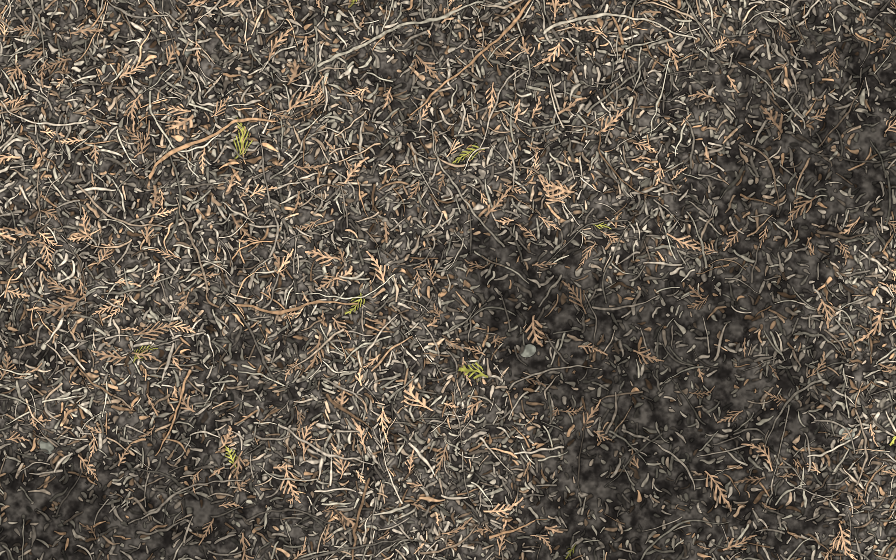
Give the GLSL for this texture, as a Shadertoy shader.

```glsl
const vec3 DARK_SOIL = vec3(0.175, 0.16, 0.15);
const vec3 DRY_SOIL = vec3(0.42, 0.395, 0.365);
const vec3 SHADE = vec3(0.21, 0.195, 0.178);
const vec3 PALE = vec3(0.86, 0.80, 0.715);
const vec3 RUST_TINT = vec3(1.08, 0.93, 0.79);
const vec3 COOL_TINT = vec3(0.97, 1.0, 0.99);
const vec3 SPRIG = vec3(0.77, 0.63, 0.50);
const vec3 FRESH = vec3(0.62, 0.61, 0.30);
const vec3 STONE = vec3(0.56, 0.56, 0.51);
const float PATCH_SCALE = 2.4;
const float BARE_COVER = 0.36;
const float BARE_LIGHT = 0.80;
const float LITTER_LIGHT = 1.16;
const float SHADOW_REACH = 0.0035;
const float SHADOW_DEPTH = 0.35;
const float GRAIN = 0.40;

vec4 hash4(vec2 cell, float seed) {
    vec4 h = fract(vec4(cell.xyx, seed) * vec4(0.1031, 0.1030, 0.0973, 0.1099));
    h += dot(h, h.wzxy + 33.33);
    return fract((h.xxyz + h.yzzw) * h.zywx);
}

float noise(vec2 p) {
    vec2 i = floor(p), f = fract(p);
    f = f * f * (3.0 - 2.0 * f);
    float low = mix(hash4(i, 3.0).x, hash4(i + vec2(1, 0), 3.0).x, f.x);
    float high = mix(hash4(i + vec2(0, 1), 3.0).x, hash4(i + vec2(1, 1), 3.0).x, f.x);
    return mix(low, high, f.y);
}

float fbm(vec2 p) {
    float sum = 0.0, gain = 0.533;
    for (int k = 0; k < 4; k++) {
        sum += gain * noise(p);
        p = mat2(1.6, 1.2, -1.2, 1.6) * p + 7.3;
        gain *= 0.5;
    }
    return sum;
}

vec2 wobble(vec2 p) {
    return vec2(noise(p), noise(p + 40.0)) - 0.5;
}

mat2 turn(float angle) {
    float c = cos(angle), s = sin(angle);
    return mat2(c, -s, s, c);
}

vec3 litterColor(float tone, float hue) {
    vec3 tint = mix(COOL_TINT, vec3(1), smoothstep(0.0, 0.5, hue));
    return mix(SHADE, PALE, tone) * mix(tint, RUST_TINT, smoothstep(0.65, 1.0, hue));
}

// Paints a shape with a soft contact shadow; d is in cells
vec3 paint(vec3 under, vec3 ink, float d, float cells) {
    float soft = 0.6 * cells / iResolution.y;
    under *= 1.0 - SHADOW_DEPTH * (1.0 - smoothstep(0.0, SHADOW_REACH * cells, d));
    return mix(under, ink, 1.0 - smoothstep(-soft, soft, d));
}

// Bent, tapered strands: crumbs, chips, needles or twigs by scale
vec3 strands(vec3 col, vec2 p, float cells, float width, float share, vec2 tones, float bend) {
    vec2 q = p * cells, base = floor(q);
    float radius = width * cells;
    for (int j = -1; j <= 1; j++)
    for (int i = -1; i <= 1; i++) {
        vec2 cell = base + vec2(i, j);
        vec4 a = hash4(cell, cells);
        if (a.x > share) continue;
        vec4 b = hash4(cell, cells + 17.0);
        vec2 l = turn(6.2832 * a.y) * (q - cell - a.zw);
        float reach = mix(0.2, 0.85, b.x) - 0.5 * radius;
        l.y += bend * (b.y - 0.5) * l.x * l.x;
        float w = radius * mix(0.5, 1.0, b.z) * (1.0 - 0.5 * clamp(l.x / reach, 0.0, 1.0));
        float d = length(vec2(max(abs(l.x) - reach, 0.0), l.y)) - w;
        float across = clamp(l.y / w, -1.0, 1.0);
        vec3 ink = litterColor(mix(tones.x, tones.y, b.w), fract(b.z * 7.0 + a.y));
        col = paint(col, ink * (1.0 - 0.2 * across * across), d, cells);
    }
    return col;
}

// Ragged sprigs: a spine with slanted barbs on both sides
vec3 sprigs(vec3 col, vec2 p, float cells, float share) {
    vec2 q = p * cells, base = floor(q);
    for (int j = -1; j <= 1; j++)
    for (int i = -1; i <= 1; i++) {
        vec2 cell = base + vec2(i, j);
        vec4 a = hash4(cell, cells + 5.0), b = hash4(cell, cells + 29.0);
        if (a.x > share) continue;
        vec2 l = turn(6.2832 * a.y) * (q - cell - a.zw);
        l.y += 0.9 * (b.x - 0.5) * l.x * l.x;
        float size = mix(0.3, 0.75, b.y), side = abs(l.y);
        float along = l.x / size;
        float envelope = size * mix(0.2, 0.4, b.w) * smoothstep(-0.9, -0.2, along) * (1.0 - along);
        envelope *= 0.4 + 1.2 * noise(l * 5.0 + 90.0 * a.zw);
        float barb = abs(fract((l.x - 1.4 * side) / 0.24 + b.z + 0.4 * step(0.0, l.y)) - 0.5) * 0.14 - 0.03;
        float frond = max(barb, max(side - envelope, abs(l.x) - size));
        float spine = max(side - 0.03, abs(l.x) - size);
        vec3 ink = mix(SPRIG, FRESH, step(0.98, b.w)) * mix(0.75, 1.2, b.z);
        col = paint(col, ink, min(frond, spine), cells);
    }
    return col;
}

vec3 pebbles(vec3 col, vec2 p, float cells, float share) {
    vec2 cell = floor(p * cells);
    vec4 a = hash4(cell, 61.0);
    if (a.x > share) return col;
    vec2 l = turn(6.2832 * a.y) * (fract(p * cells) - mix(vec2(0.3), vec2(0.7), a.zw));
    float d = length(l * vec2(1.0, 1.35)) - mix(0.06, 0.12, a.z);
    return paint(col, STONE * mix(0.75, 1.35, a.w), d, cells);
}

void mainImage(out vec4 fragColor, in vec2 fragCoord) {
    vec2 p = fragCoord / iResolution.y + 3.0;
    float litter = smoothstep(0.36, 0.60, fbm(p * PATCH_SCALE));
    float cover = mix(BARE_COVER, 1.0, litter);
    vec2 rough = p + 0.007 * wobble(p * 75.0);
    vec2 bent = p + 0.022 * wobble(p * 14.0) + 0.005 * wobble(p * 60.0);

    // Soil and crumbs
    vec3 col = mix(DARK_SOIL, DRY_SOIL, smoothstep(0.25, 0.75, fbm(p * 60.0)));
    col = strands(col, rough, 90.0, 0.0036, 0.75 * cover, vec2(0.0, 0.85), 0.3);
    col = strands(col, rough, 61.0, 0.0034, 0.75 * cover, vec2(0.05, 0.95), 0.5);
    col = pebbles(col, p, 7.0, 0.08);

    // Chips, needles and sprigs
    col = strands(col, rough, 41.0, 0.0032, 0.8 * cover, vec2(0.05, 1.0), 0.7);
    col = strands(col, bent, 29.0, 0.0022, 0.9 * cover, vec2(0.25, 1.05), 0.9);
    col = sprigs(col, bent, 25.0, 0.26 * cover);
    col = strands(col, bent, 19.0, 0.0021, 0.8 * cover, vec2(0.3, 1.1), 1.0);
    col = sprigs(col, bent, 18.0, 0.20 * cover);

    // Twigs
    col = strands(col, bent, 9.0, 0.0025, 0.6, vec2(0.25, 1.0), 1.0);
    col = strands(col, bent, 4.3, 0.0034, 0.4, vec2(0.25, 0.9), 1.0);
    col = strands(col, bent, 2.4, 0.0055, 0.15, vec2(0.3, 0.8), 0.6);

    // Patch brightness and fine grain
    col *= mix(BARE_LIGHT, LITTER_LIGHT, litter);
    col *= 1.0 + GRAIN * (noise(p * 190.0) - 0.5);
    fragColor = vec4(clamp(col, 0.0, 1.0), 1.0);
}
```
